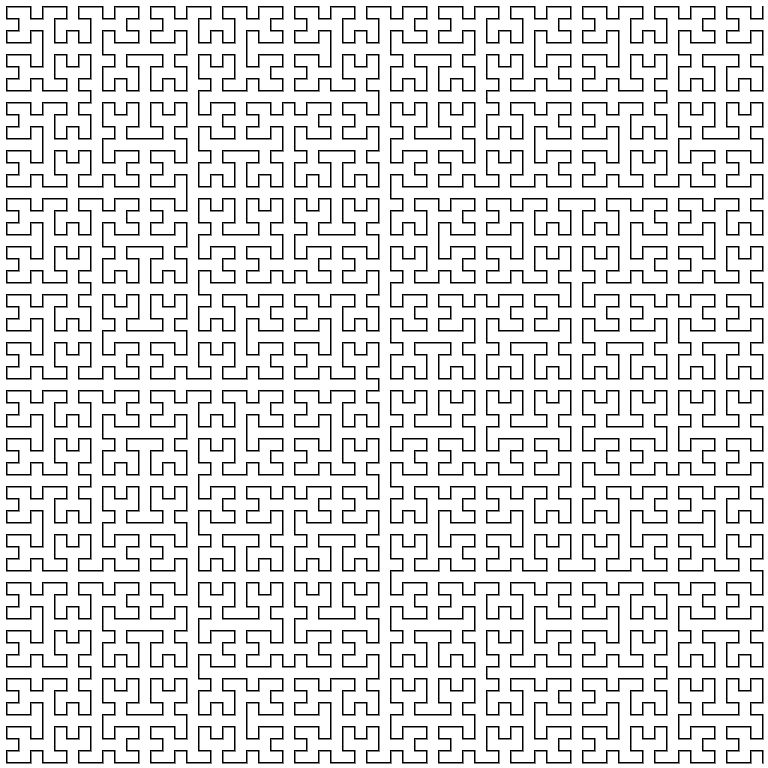
Give the GLSL for this pattern, as a WebGL 2 fragment shader.

```glsl
#version 300 es
precision highp float;
// Draws one unbroken Hilbert curve through a 64 by 64 grid, open at the right.
// Each cell finds its place along the curve; neighbouring cells whose places
// differ by one are joined by a thin square-cornered line.

uniform vec2 u_resolution;
out vec4 outColor;

const int ORDER = 6;                         // curve order
const int GRID = 1 << ORDER;                 // cells across and down
const float LINE_WIDTH = 0.125;              // in cells
const vec2 LINE_SHIFT = vec2(0.5, -0.5) * LINE_WIDTH;
const vec3 PAPER = vec3(1.0);
const vec3 INK = vec3(0.0);
const int OUTSIDE = -9;                      // never adjacent to a valid index

// Position of a cell along the curve, from one right-hand corner to the other.
int hilbertIndex(ivec2 cell) {
    if (any(lessThan(cell, ivec2(0))) || any(greaterThanEqual(cell, ivec2(GRID)))) {
        return OUTSIDE;
    }
    ivec2 c = ivec2(cell.y, GRID - 1 - cell.x);
    int index = 0;
    for (int level = ORDER - 1; level >= 0; level--) {
        ivec2 bit = (c >> level) & 1;
        index = index * 4 + ((3 * bit.x) ^ bit.y);
        // Turn the quadrant into the base orientation.
        if (bit.y == 0) {
            if (bit.x == 1) c = GRID - 1 - c;
            c = c.yx;
        }
    }
    return index;
}

// Square-norm distance to a stroke from the cell centre to its edge.
float strokeDistance(vec2 q, vec2 direction) {
    vec2 v = abs(q - direction * clamp(dot(q, direction), 0.0, 0.5));
    return max(v.x, v.y);
}

void main() {
    vec2 p = gl_FragCoord.xy / u_resolution * float(GRID) - LINE_SHIFT;
    ivec2 cell = ivec2(floor(p));
    vec2 q = fract(p) - 0.5;

    // Join the cell to the previous and next cells on the curve.
    int here = hilbertIndex(cell);
    float dist = 1.0;
    ivec2 side = ivec2(1, 0);
    for (int i = 0; i < 4; i++) {
        if (abs(hilbertIndex(cell + side) - here) == 1) {
            dist = min(dist, strokeDistance(q, vec2(side)));
        }
        side = ivec2(-side.y, side.x);
    }

    // Edge smoothing one pixel wide.
    float pixel = float(GRID) / min(u_resolution.x, u_resolution.y);
    float ink = clamp((0.5 * LINE_WIDTH - dist) / pixel + 0.5, 0.0, 1.0);
    outColor = vec4(mix(PAPER, INK, ink), 1.0);
}
```
